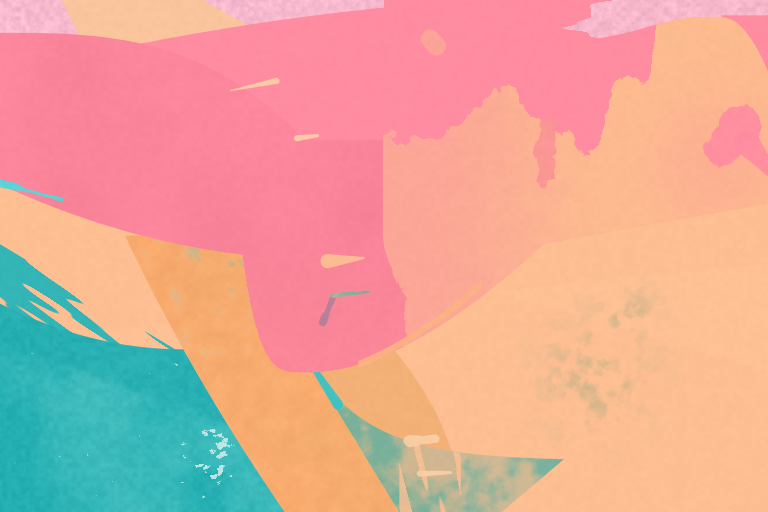
This background is drawn by a Shadertoy shader. Its source:

```glsl
// Abstract painted collage: pink sweep, salmon bowl, peach ground, orange band, teal corner.
// Signed fields made from curves, roughened by value noise, are painted back to front
// on a canvas measuring 150 by 100 units.

vec3 col;
vec2 p;

float hash(vec2 c) {
    c = fract(c * vec2(0.1031, 0.1137));
    c += dot(c, c.yx + 33.33);
    return fract((c.x + c.y) * c.x * 7.31);
}

float noise(vec2 c) {
    vec2 i = floor(c), f = fract(c);
    f = f * f * (3.0 - 2.0 * f);
    return mix(mix(hash(i), hash(i + vec2(1, 0)), f.x),
               mix(hash(i + vec2(0, 1)), hash(i + 1.0), f.x), f.y);
}

float fbm(vec2 c) {
    float sum = 0.0, amp = 0.5;
    for (int i = 0; i < 5; i++) {
        sum += amp * noise(c);
        c = mat2(1.6, 1.2, -1.2, 1.6) * c + 7.0;
        amp *= 0.5;
    }
    return sum;
}

// Lays ink where the field d is positive, with a smooth edge
void paint(vec3 ink, float d, float alpha) {
    float e = 70.0 / iResolution.y;
    col = mix(col, ink, alpha * smoothstep(-e, e, d));
}

// Brush mark from s.xy to s.zw with radius a to b
void mark(vec3 ink, vec4 s, float a, float b, float rough) {
    vec2 d = s.zw - s.xy, q = p - s.xy;
    float t = clamp(dot(q, d) / dot(d, d), 0.0, 1.0);
    paint(ink, mix(a, b, t) - length(q - d * t) + rough, 0.92);
}

// Soft round spot
float spot(vec2 c, float r) {
    vec2 q = (p - c) / r;
    return exp(-dot(q, q));
}

void mainImage(out vec4 fragColor, in vec2 fragCoord) {
    p = fragCoord / iResolution.xy * vec2(150, 100);
    float x = p.x, y = p.y;
    float cloud = fbm(p * 0.07), rough = fbm(p * 0.35) - 0.5, grain = fbm(p * 1.1) - 0.5;
    vec3 pink = vec3(1, 0.55, 0.63), peach = vec3(0.995, 0.755, 0.58);
    vec3 teal = vec3(0.16, 0.705, 0.72), cream = vec3(0.98, 0.81, 0.65);

    // Peach ground with faint diagonal planes
    col = peach;
    vec3 shade = vec3(0.99, 0.735, 0.56);
    paint(shade, min(71.0 - 0.29 * x - y, x - 60.0), 0.35);
    paint(shade, y - 33.5 - 0.1 * x, 0.4);

    // Teal corner with dragged upper strokes and pale flecks
    float s = 54.0 - y, bandLeft = 24.4 + 0.47 * s + 0.002 * s * s;
    float streak = noise(vec2((y + 0.65 * x) * 0.8, (x - y) * 0.06));
    float dragged = min(52.3 - 0.6 * x - y, (streak - 0.43) * 6.0 + (y - 46.0) * 0.12);
    paint(teal, min(dragged, bandLeft - x), 0.95);
    vec3 sea = mix(teal - 0.02, vec3(0.28, 0.75, 0.75), 0.8 * smoothstep(0.35, 0.75, cloud));
    sea = mix(sea, teal - 0.03, 0.7 * smoothstep(-1.0, 1.0, y - 33.0 + 0.35 * x));
    float corner = min(40.7 - 0.5 * x + 0.007 * x * x - y, bandLeft - x);
    paint(sea + 0.05 * grain, corner, 1.0);
    float fleck = fbm(p * vec2(0.7, 1)) - 0.85 + 0.28 * spot(vec2(41, 12), 7.0);
    paint(vec3(0.8, 0.92, 0.9), min(fleck * 6.0, corner), 0.9);

    // Brown fold, with the mottled olive wedge over it
    float bandRight = 59.6 + 0.61 * (30.0 - y);
    float fold = min(min(x - bandRight, 90.0 - 0.013 * y * y - x), 32.0 - y);
    paint(vec3(0.95, 0.69, 0.46), fold, 0.95);
    float wedge = min(x - bandRight, 10.0 + 20.0 * exp(-max(x - 60.0, 0.0) / 12.0) - y);
    wedge = min(wedge, y - 0.85 * (x - 98.0));
    vec3 olive = mix(vec3(0.42, 0.69, 0.62), vec3(0.8, 0.72, 0.58),
                     smoothstep(0.25, 0.65, cloud + 0.6 * rough));
    paint(olive, wedge, 0.9);
    float bristle = noise(vec2((x + 0.25 * y) * 0.9, y * 0.08)) - 0.62;
    paint(peach, min(bristle * 5.0, min(wedge, 6.0 - abs(x - 84.0))), 0.8);
    float stain = spot(vec2(116, 26), 10.0) + 0.8 * spot(vec2(123, 39), 5.0);
    col = mix(col, vec3(0.72, 0.68, 0.52), 0.65 * stain * smoothstep(-0.08, 0.2, rough));

    // Orange band with a teal sliver
    vec3 band = mix(vec3(0.95, 0.675, 0.43), vec3(0.99, 0.66, 0.42), cloud);
    band = mix(band, olive, 0.5 * smoothstep(0.1, 0.25, rough) * smoothstep(22.0, 40.0, y));
    paint(band + 0.06 * rough, min(min(x - bandLeft, bandRight - x), s), 0.95);
    mark(teal + 0.06, vec4(60, 30, 66, 21), 0.4, 1.0, 0.0);

    // Salmon bowl and the warm field to its right
    float u = x - 60.0;
    float bowl = 27.3 + (u > 0.0 ? u * u / (60.0 + 0.55 * u) : 0.0009 * u * u * u * u);
    float sweep = 64.0 - 0.46 * x + 0.0036 * x * x;
    float lower = x < 106.0 ? min(sweep, bowl) : 33.2 + 0.18 * x;
    vec3 salmon = mix(vec3(0.985, 0.645, 0.59), vec3(0.99, 0.73, 0.56),
                      smoothstep(82.0, 122.0, x + 12.0 * rough));
    salmon = mix(salmon, vec3(0.99, 0.66, 0.58), 0.6 * spot(vec2(140, 68), 13.0));
    paint(salmon, y - lower, 0.95);

    // Pink sweep with a torn right edge and a darker lobe
    float hump = (x - 98.0) / 6.5;
    float torn = 73.5 + 9.0 * exp(-hump * hump) - 3.0 * smoothstep(108.0, 116.0, x)
        + 15.0 * smoothstep(116.0, 121.5, x) + 12.0 * smoothstep(126.5, 129.0, x) + 7.0 * rough;
    float low = 1.0 - smoothstep(38.0, 54.0, y);
    float side = 74.8 + (5.0 + 5.0 * rough) * low - x;
    float lobe = max(93.6 - 0.0001 * x * x * x, 72.7);
    float sheet = min(max(side, y - torn), y - lower);
    paint(pink, sheet, 1.0);
    paint(vec3(0.98, 0.515, 0.6) + 0.05 * (cloud - 0.5), min(min(sheet, lobe - y), side), 0.85);
    paint(vec3(0.97, 0.53, 0.58), sheet, 0.4 * low);
    float rim = 0.7 - abs(y - bowl - 0.1 * (x - 70.0));
    paint(vec3(0.99, 0.7, 0.51), min(rim, 12.0 - abs(x - 82.0)), 0.9);

    // Blush strips and a peach patch along the top
    float sky = y - max(85.4 + 0.25 * x - 0.001 * x * x, lobe);
    vec3 haze = vec3(0.97, 0.73, 0.81) + 0.12 * grain;
    paint(haze, min(sky, 75.0 - x), 1.0);
    float patchSide = min(x - 62.0 + 0.5 * y, 219.5 - 1.8 * y - x);
    paint(cream - vec3(0, 0.04, 0.05), min(sky, patchSide), 0.95);
    float fray = 12.0 * noise(vec2(x * 0.1, y * 0.9)) - 6.0;
    float strip = y - 92.5 - 4.2 * smoothstep(115.0, 137.0, x);
    paint(haze, min(strip, x - 68.0 - 0.5 * y + fray), 0.95);
    float v = max(x - 141.0, 0.0);
    paint(pink, min(y - 96.6 + 0.13 * v * v, min(x - 141.0, 97.0 - y)), 1.0);

    // Loose blots
    mark(pink, vec4(145, 76, 141, 71), 4.0, 3.5, 3.0 * rough);
    mark(pink, vec4(146, 72, 151, 66), 2.5, 1.0, 0.0);
    mark(vec3(0.98, 0.58, 0.58), vec4(107, 75, 106, 64), 1.4, 1.6, 4.0 * rough);
    mark(salmon, vec4(84, 92.5, 85.3, 91), 1.6, 1.8, rough);

    // Thin scrapes
    mark(cream, vec4(45, 82.3, 54, 84.2), 0.1, 0.6, 0.0);
    mark(cream, vec4(58, 73, 62, 73.5), 0.6, 0.3, 0.0);
    mark(peach, vec4(64, 49, 71, 49.6), 1.4, 0.2, 0.0);
    mark(vec3(0.7, 0.5, 0.6), vec4(63, 37, 65, 42), 0.9, 0.5, rough);
    mark(olive, vec4(65, 42.3, 72, 43), 0.5, 0.2, 0.0);
    mark(teal + 0.15, vec4(0, 64.3, 12, 61), 0.9, 0.2, rough);
    mark(cream, vec4(80, 14, 85, 14.2), 1.2, 0.7, rough);
    mark(cream, vec4(82, 7.5, 88, 7.7), 0.6, 0.3, 0.0);
    fragColor = vec4(col + 0.025 * grain, 1);
}
```
